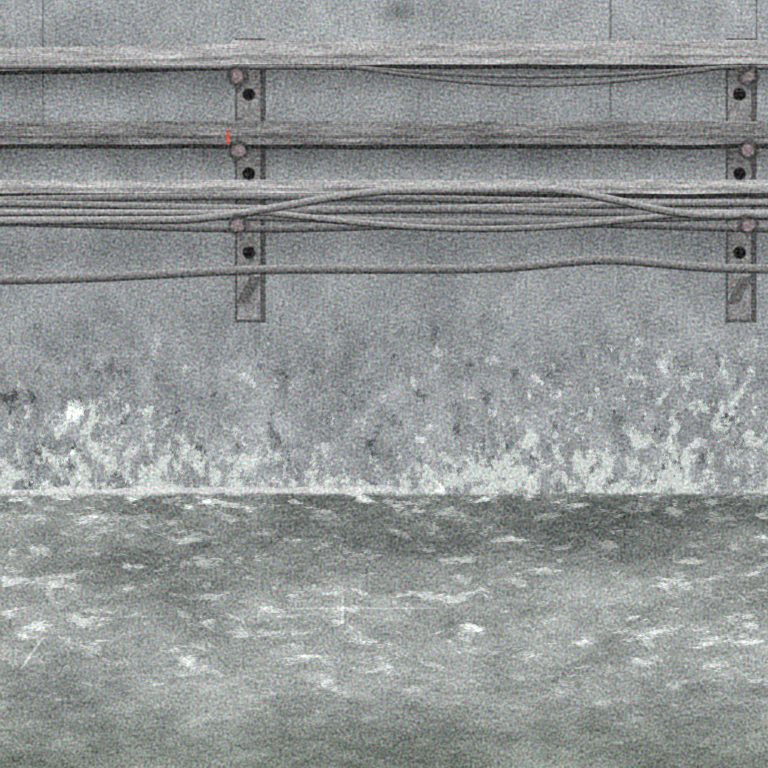
Reproduce this texture procedurally as a three.js fragment shader.

```glsl
// Weathered concrete wall with cable rails and brackets above a salt-stained floor.
varying vec2 vUv;

vec2 gradientAt(vec2 cell) {
  vec2 q = vec2(dot(cell, vec2(127.1, 311.7)), dot(cell, vec2(269.5, 183.3)));
  return 2.0 * fract(sin(q) * 43758.5) - 1.0;
}

float noise(vec2 p) {
  vec2 i = floor(p), f = fract(p), u = f * f * (3.0 - 2.0 * f), e = vec2(1.0, 0.0);
  float low = mix(dot(gradientAt(i), f), dot(gradientAt(i + e), f - e), u.x);
  float high = mix(dot(gradientAt(i + e.yx), f - e.yx), dot(gradientAt(i + 1.0), f - 1.0), u.x);
  return mix(low, high, u.y);
}

float fbm(vec2 p) {
  float sum = 0.0, amp = 1.0;
  for (int i = 0; i < 5; i++) {
    sum += amp * noise(p);
    p = mat2(1.6, 1.2, -1.2, 1.6) * p + 7.3;
    amp *= 0.65;
  }
  return sum;
}

float line(float d, float w) {
  return 1.0 - smoothstep(w - 0.0015, w + 0.0015, abs(d));
}

float box(vec2 p, vec2 halfSize) {
  return line(p.x, halfSize.x) * line(p.y, halfSize.y);
}

// Worn face, dark lower lip and a soft shadow below
void rail(inout vec3 c, vec2 p, float top, float bottom, float tone) {
  c *= 1.0 - 0.32 * smoothstep(bottom - 0.05, bottom, p.y) * step(p.y, bottom);
  float wear = fbm(p * vec2(12.0, 110.0));
  vec3 face = vec3(tone + 0.2 * wear) - 0.12 * line(p.y - mix(bottom, top, 0.35), 0.002);
  c = mix(c, face, line(p.y - 0.5 * (top + bottom), 0.5 * (top - bottom)));
  float lip = p.y - bottom + 0.002 + 0.002 * noise(p * vec2(14.0, 1.0));
  c = mix(c, vec3(0.16), 0.85 * line(lip, 0.003));
}

// Cable lit from above; d is the height above its axis
void cable(inout vec3 c, float d, float w, float tone) {
  c = mix(c, vec3(0.2), 0.8 * line(d + w, w * 0.7));
  c = mix(c, vec3(tone) * mix(0.7, 1.08, smoothstep(-w, w, d)), line(d, w));
}

vec3 wall(vec2 p) {
  float low = smoothstep(0.64, 0.48, p.y);
  vec3 c = vec3(0.585, 0.602, 0.61) + 0.09 * fbm(p * 8.0) + 0.04 * smoothstep(0.92, 0.96, p.y);
  c += (0.05 + 0.07 * low) * fbm(p * vec2(34.0, 28.0) + 4.0);
  c -= 0.2 * low * smoothstep(0.2, 0.6, fbm(p * vec2(38.0, 30.0) + 15.0));
  float seams = line(p.x - 0.056, 0.001) + line(p.x - 0.795, 0.0015) + line(p.x - 0.985, 0.001);
  c -= 0.17 * seams * smoothstep(0.8, 0.9, p.y);
  c -= 0.12 * smoothstep(0.03, 0.0, length((p - vec2(0.52, 0.985)) * vec2(1.0, 1.6)));
  // Salt bloom rising from the floor joint
  float height = 0.05 + 0.04 * smoothstep(0.32, 0.15, p.x) + 0.065 * smoothstep(0.5, 0.95, p.x);
  float rise = (p.y - 0.357) / height;
  float crust = fbm(p * vec2(60.0, 46.0) + 2.0) + 0.7 * fbm(p * vec2(13.0, 11.0) + 9.0);
  float salt = smoothstep(-0.12, 0.5, crust + 0.3 - 0.36 * rise);
  c = mix(c, vec3(0.85, 0.88, 0.86), 0.85 * salt);
  c += 0.2 * low * smoothstep(0.32, 0.6, fbm(p * 27.0 + 11.0));
  float edge = line(p.y - 0.361 - 0.008 * noise(p * vec2(25.0, 1.0)), 0.004);
  return mix(c, vec3(0.88), 0.75 * edge * smoothstep(0.65, 0.45, p.x));
}

vec3 ground(vec2 p) {
  vec2 q = vec2(p.x + 0.3 * p.y, p.y - 0.12 * p.x);
  float nearWall = smoothstep(0.24, 0.35, p.y), open = smoothstep(0.02, 0.16, p.y);
  vec3 c = vec3(0.55, 0.57, 0.56) + 0.15 * fbm(q * vec2(5.0, 11.0) + 3.0);
  c += 0.08 * smoothstep(0.12, 0.0, abs(p.y - 0.16)) - 0.1 * nearWall * smoothstep(0.1, 0.5, p.x);
  c -= 0.04 * smoothstep(0.11, 0.0, p.y) * vec3(0.9, 0.7, 1.1);
  // Crossing scuffs and salt streaks
  c += 0.1 * fbm(q * vec2(24.0, 62.0));
  c += 0.23 * open * smoothstep(0.15, 0.6, fbm(q * vec2(16.0, 48.0) + 5.0));
  vec2 r = vec2(p.x - p.y, p.y + 0.5 * p.x);
  c += 0.17 * open * smoothstep(0.2, 0.6, fbm(r * vec2(15.0, 45.0) + 21.0));
  c += 0.3 * smoothstep(0.3, 0.35, p.y) * smoothstep(0.1, 0.5, fbm(p * vec2(20.0, 60.0)));
  c += 0.12 * (box(p - vec2(0.47, 0.208), vec2(0.1, 0.001)) + box(p - vec2(0.446, 0.207), vec2(0.002, 0.018)));
  return c + 0.18 * box(vec2(p.x - 0.7 * p.y + 0.063, p.y - 0.15), vec2(0.002, 0.02));
}

void main() {
  vec2 p = vUv;
  float joint = 0.356 + 0.006 * noise(vec2(p.x * 18.0, 2.3));
  vec3 c = mix(ground(p), wall(p), smoothstep(joint - 0.003, joint + 0.003, p.y));
  // Brackets
  float side = step(0.65, p.x);
  vec2 b = vec2(p.x - mix(0.324, 0.963, side), p.y);
  c = mix(c, vec3(0.22), 0.65 * box(b - vec2(0.002, 0.765), vec2(0.02, 0.185)));
  c = mix(c, vec3(0.54) + 0.15 * fbm(p * 50.0), box(b - vec2(0.0, 0.766), vec2(0.015, 0.182)));
  // Rails
  float lap = smoothstep(0.298, 0.303, p.x);
  rail(c, p, mix(0.938 + 0.015 * p.x, 0.948, lap), mix(0.907 + 0.02 * p.x, 0.915, lap), 0.68);
  rail(c, p, 0.842, 0.811, 0.51);
  rail(c, p, 0.766, 0.747, 0.7);
  // Loose cables: upper sag, packed bundle, crossing pair and lowest run
  float sag = sin(3.14 * clamp((p.x - 0.46) / 0.48, 0.0, 1.0));
  for (int i = 0; i < 2; i++) cable(c, p.y - 0.913 + sag * (0.012 + 0.011 * float(i)), 0.002, 0.52);
  for (int i = 0; i < 5; i++) {
    float k = float(i), wave = 0.004 * sin(p.x * (5.0 + k) + k * 2.0);
    cable(c, p.y - 0.741 + 0.0085 * k - wave, 0.0036, 0.57 + 0.06 * mod(k, 2.0));
  }
  cable(c, p.y - 0.724 + 0.021 * sin(3.14 * clamp((p.x - 0.35) / 0.55, 0.0, 1.0)), 0.0033, 0.7);
  float arch = smoothstep(0.22, 0.53, p.x) - smoothstep(0.7, 0.93, p.x);
  cable(c, p.y - 0.713 - 0.008 * p.x - 0.036 * arch, 0.004, 0.68);
  float lowest = 0.634 + 0.014 * smoothstep(0.0, 0.4, p.x) + 0.012 * exp(-pow((p.x - 0.79) / 0.1, 2.0));
  c *= 1.0 - 0.13 * smoothstep(0.045, 0.0, abs(p.y - lowest - 0.04));
  cable(c, p.y - lowest - 0.003, 0.0045, 0.6);
  // Holes and stained clamps down each bracket
  for (int i = 0; i < 3; i++) {
    float k = float(i), rough = 0.006 * noise(p * 90.0);
    c = mix(c, vec3(0.13), smoothstep(0.01, 0.006, length(b - vec2(0.0, 0.877 - 0.103 * k))));
    float clamped = length(b - vec2(mix(-0.014, 0.012, side), 0.901 - 0.097 * k)) + rough;
    c = mix(c, vec3(0.25), 0.75 * smoothstep(0.017, 0.011, clamped));
    c = mix(c, vec3(0.55, 0.5, 0.51), smoothstep(0.011, 0.005, clamped));
  }
  c = mix(c, vec3(0.33), 0.7 * box(vec2(b.x - 0.5 * (b.y - 0.622), b.y - 0.622), vec2(0.008, 0.018)));
  c = mix(c, vec3(0.85, 0.34, 0.26), box(p - vec2(0.297, 0.821), vec2(0.002, 0.009)));
  // Fine coloured grain
  vec2 g = p * 310.0;
  c += 0.2 * vec3(noise(g), noise(g + 37.4), noise(g + 91.7)) + 0.2 * noise(p * 250.0 + 5.2);
  gl_FragColor = vec4(clamp(c, 0.0, 1.0), 1.0);
}
```
